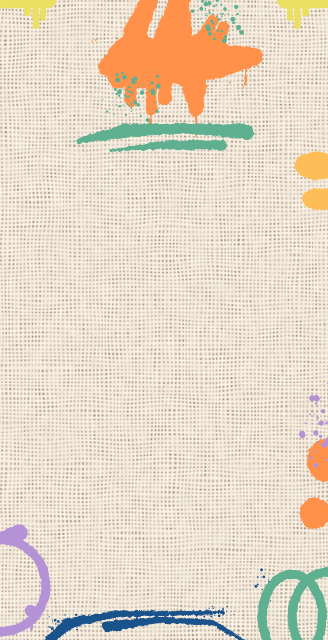
Give the GLSL for this background, as a Shadertoy shader.

```glsl
// Spray-paint marks around the border of a cream woven cloth.
// Each mark is a union of tapered strokes, ellipses and hashed droplets with
// noisy edges; the cloth is a warped lattice of gaps between uneven threads.

const vec2 DESIGN = vec2(394.0, 768.0); // layout grid, y pointing down
const vec3 CLOTH  = vec3(0.982, 0.946, 0.894);
const vec3 ORANGE = vec3(1.0, 0.57, 0.29);
const vec3 AMBER  = vec3(1.0, 0.74, 0.34);
const vec3 GREEN  = vec3(0.37, 0.69, 0.57);
const vec3 BLUE   = vec3(0.10, 0.32, 0.55);
const vec3 PURPLE = vec3(0.71, 0.57, 0.84);
const vec3 YELLOW = vec3(0.92, 0.88, 0.38);

float hash(vec2 p) {
    vec3 q = fract(p.xyx * 0.1031);
    q += dot(q, q.yzx + 33.33);
    return fract((q.x + q.y) * q.z);
}

float noise(vec2 p) {
    vec2 i = floor(p), f = fract(p);
    f = f * f * (3.0 - 2.0 * f);
    vec2 e = vec2(0, 1);
    return mix(mix(hash(i), hash(i + e.yx), f.x),
               mix(hash(i + e), hash(i + e.yy), f.x), f.y);
}

// Stroke from ends.xy to ends.zw whose radius goes from r.x to r.y
float brush(vec2 p, vec4 ends, vec2 r) {
    vec2 a = p - ends.xy, b = ends.zw - ends.xy;
    float h = clamp(dot(a, b) / dot(b, b), 0.0, 1.0);
    return length(a - b * h) - mix(r.x, r.y, h);
}

float drip(vec2 p, float x, float top, float bottom, float r) {
    return brush(p, vec4(x, top, x, bottom - r), vec2(r));
}

float ellipse(vec2 p, vec2 c, vec2 r) {
    vec2 q = (p - c) / r;
    float k = length(q);
    return k * (k - 1.0) / max(length(q / r), 0.001);
}

// Droplets gathered towards the centre of a box
float splatter(vec2 p, vec2 c, vec2 spread, int count, float size) {
    float d = 1e3;
    for (int i = 0; i < count; i++) {
        vec2 s = vec2(float(i) * 7.0, c.x + c.y);
        vec2 o = vec2(hash(s) + hash(s + 1.0), hash(s + 2.0) + hash(s + 3.0)) - 1.0;
        float k = hash(s + 4.0);
        d = min(d, length(p - c - o * spread) - size * (0.25 + 0.75 * k * k));
    }
    return d;
}

void paint(inout vec3 col, vec3 ink, float d, float pixel) {
    col = mix(col, ink, smoothstep(0.6, -0.6, d / pixel));
}

vec3 cloth(vec2 p) {
    vec2 warp = vec2(noise(p * vec2(0.06, 0.02)), noise(p.yx * vec2(0.06, 0.02) + 40.0));
    vec2 t = (p + 4.0 * warp) / vec2(4.6, 4.9);
    vec2 wave = 0.5 + 0.5 * cos(6.2832 * t);
    float warpThread = noise(vec2(t.x, p.y * 0.025));
    float weftThread = noise(vec2(p.x * 0.025, t.y + 70.0));
    float gap = wave.x * wave.y * (0.3 + 0.8 * noise(p * 0.15));
    float shade = 0.18 * gap * (0.5 + warpThread + weftThread);
    shade += 0.018 * (wave.x + wave.y) - 0.025 * (warpThread + weftThread - 1.0);
    shade += 0.025 * (noise(p * 0.7) - 0.5);
    return CLOTH - shade * vec3(0.95, 1.0, 1.06);
}

float orangeScribble(vec2 p) {
    float d = brush(p, vec4(168, 76, 250, 68), vec2(30, 28));
    d = min(d, brush(p, vec4(128, 81, 150, 61), vec2(10, 16)));
    d = min(d, brush(p, vec4(143, 92, 165, 60), vec2(14, 22)));
    d = min(d, brush(p, vec4(162, 40, 179, 0), vec2(14, 10)));
    d = min(d, brush(p, vec4(208, 48, 216, 0), vec2(24, 12)));
    d = min(d, brush(p, vec4(262, 73, 305, 68), vec2(21, 11)));
    d = min(d, brush(p, vec4(238, 60, 256, 24), vec2(12, 6)));
    d = min(d, brush(p, vec4(260, 55, 269, 31), vec2(10, 6)));
    d = min(d, brush(p, vec4(232, 90, 236, 132), vec2(18, 8)));
    d = min(d, drip(p, 182.0, 95.0, 138.0, 7.0));
    d = min(d, drip(p, 198.0, 90.0, 126.0, 8.0));
    d = min(d, drip(p, 157.0, 90.0, 128.0, 7.0));
    d = min(d, drip(p, 235.5, 135.0, 165.0, 1.2));
    d = min(d, drip(p, 181.0, 130.0, 151.0, 1.3));
    return min(d, drip(p, 295.0, 75.0, 103.0, 1.2));
}

float yellowDrips(vec2 p, float x, float side) {
    vec2 q = vec2((p.x - x) * side, p.y);
    float d = brush(q, vec4(-60, 0, 14, 0), vec2(10));
    d = min(d, drip(q, 0.0, 0.0, 35.0, 4.0));
    d = min(d, drip(q, -10.0, 0.0, 20.0, 4.0));
    return min(d, drip(q, 9.0, 0.0, 25.0, 3.5));
}

void mainImage(out vec4 fragColor, in vec2 fragCoord) {
    vec2 p = fragCoord / iResolution.xy * DESIGN;
    p.y = DESIGN.y - p.y;
    float pixel = DESIGN.y / iResolution.y;
    float rough = 2.4 * (noise(p * 0.25) - 0.5) + 1.4 * (noise(p * 0.8) - 0.5);
    vec3 col = cloth(p);

    // Top: yellow corners, orange scribble, green underlines
    float d = min(yellowDrips(p, 43.0, 1.0), yellowDrips(p, 357.0, -1.0));
    paint(col, YELLOW, d + rough * 0.6, pixel);
    d = min(orangeScribble(p) + rough, splatter(p, vec2(218, 72), vec2(125, 50), 45, 1.3));
    paint(col, ORANGE, d, pixel);
    d = brush(p, vec4(95, 169, 150, 157), vec2(3, 8));
    d = min(d, brush(p, vec4(150, 157, 220, 154), vec2(8, 6)));
    d = min(d, brush(p, vec4(220, 154, 296, 158), vec2(6, 9)));
    d = min(d, brush(p, vec4(133, 181, 195, 174), vec2(1, 5)));
    d = min(d, brush(p, vec4(195, 174, 266, 174), vec2(5, 6))) + rough;
    d = min(d, splatter(p, vec2(262, 18), vec2(36, 36), 55, 3.0));
    d = min(d, splatter(p, vec2(160, 112), vec2(48, 38), 65, 3.0));
    paint(col, GREEN, d, pixel);

    // Right side: amber and orange blobs, purple droplets
    d = min(ellipse(p, vec2(380, 199), vec2(26, 17)), ellipse(p, vec2(386, 239), vec2(23, 13)));
    paint(col, AMBER, d + rough, pixel);
    d = min(ellipse(p, vec2(390, 552), vec2(21, 26)), ellipse(p, vec2(378, 616), vec2(18, 19)));
    paint(col, ORANGE, d + rough, pixel);
    d = splatter(p, vec2(382, 508), vec2(24, 55), 22, 4.0);
    paint(col, PURPLE, min(d, length(p - vec2(380, 478)) - 4.0) + rough * 0.5, pixel);

    // Bottom: purple ring, blue sweeps, green loops
    d = abs(ellipse(p, vec2(2, 703), vec2(53, 55))) - 5.5;
    d = min(d, brush(p, vec4(0, 645, 23, 639), vec2(6, 10)));
    d = min(d, length(p - vec2(37, 733)) - 7.0);
    paint(col, PURPLE, min(d, drip(p, 38.0, 733.0, 757.0, 1.5)) + rough * 0.6, pixel);
    d = brush(p, vec4(60, 767, 82, 748), vec2(5, 7));
    d = min(d, brush(p, vec4(82, 748, 140, 737), vec2(6, 4)));
    d = min(d, brush(p, vec4(140, 737, 268, 735), vec2(4, 2)));
    d = min(d, brush(p, vec4(130, 752, 190, 744), vec2(7, 4)));
    d = min(d, brush(p, vec4(190, 744, 255, 747), vec2(4, 3)));
    d = min(d, brush(p, vec4(255, 747, 294, 770), vec2(3, 2))) + rough;
    d = min(d, splatter(p, vec2(78, 749), vec2(24, 16), 35, 2.0));
    d = min(d, splatter(p, vec2(258, 735), vec2(26, 9), 25, 1.8));
    d = min(d, splatter(p, vec2(316, 706), vec2(13, 26), 14, 2.0));
    paint(col, BLUE, d, pixel);
    d = abs(ellipse(p, vec2(351, 740), vec2(36, 51)));
    d = min(d, abs(ellipse(p, vec2(396, 740), vec2(45, 54)))) - 5.5;
    paint(col, GREEN, d + rough * 0.6, pixel);

    fragColor = vec4(col, 1.0);
}
```
